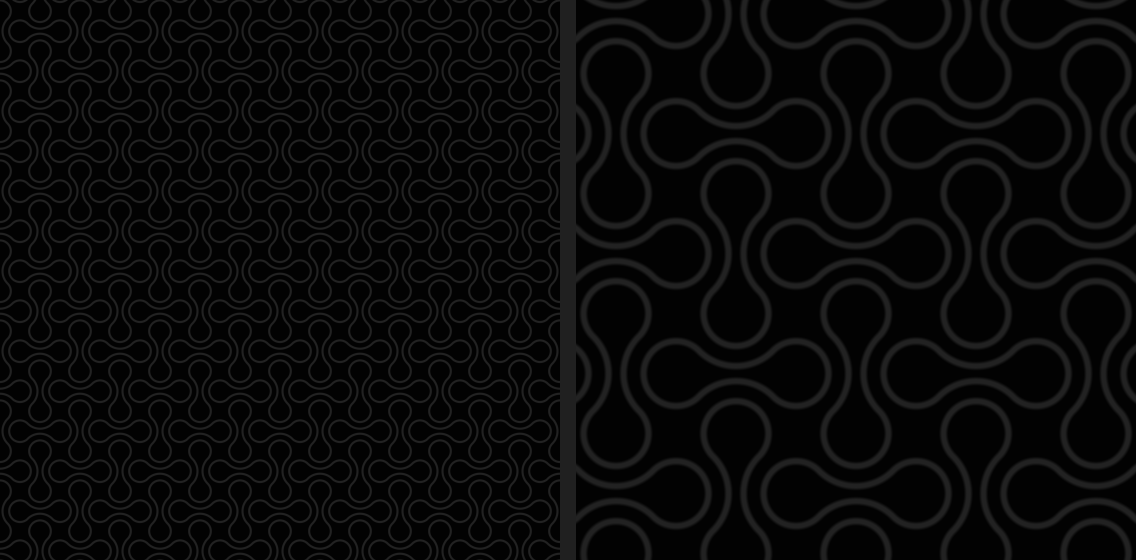
Left: the whole. Right: its middle third, enlarged.
Reproduce this pattern procedurally as a WebGL 2 fragment shader.

```glsl
#version 300 es
precision highp float;
// Interlocking dumbbell outlines, alternately lying and upright, in dark grey on black.
// A checkerboard of cells is folded to one quadrant, where every outline
// is an arc around one of two lobe centres, so all the curves join smoothly.

uniform vec2 u_resolution;
out vec4 fragColor;

const float CELLS = 14.0;          // even, so the checkerboard wraps
const float ROW_SHIFT = 0.22;      // height of the lowest row, in cells
const float LOBE_OFFSET = 0.5;     // lobe centre from dumbbell centre, in cells
const float LOBE_RADIUS = 0.27;
const float LINE_HALF_WIDTH = 0.0265;
const float LINE_SOFTNESS = 0.018;
const vec3 BACKGROUND = vec3(0.006);
const vec3 LINE_COLOR = vec3(0.135);

// Offset from the cell centre, turned a quarter in every other cell
// so that the cell's own dumbbell always lies along x.
vec2 checkerCell(vec2 p) {
    vec2 cell = floor(p + 0.5);
    vec2 local = p - cell;
    return mod(cell.x + cell.y, 2.0) < 0.5 ? local : local.yx;
}

// Distance to the nearest outline within one cell.
float outlineDistance(vec2 local, float offset, float lobeRadius) {
    vec2 q = abs(local);
    // The waist arc touches the lobe on the line between both centres.
    float waistRadius = offset * sqrt(2.0) - lobeRadius;
    float toOwnLobe = length(q - vec2(offset, 0.0));
    float toNeighbourLobe = length(q - vec2(0.0, offset));

    float neighbour = abs(toNeighbourLobe - lobeRadius);
    float own = q.x + q.y < offset
        ? abs(toNeighbourLobe - waistRadius)
        : abs(toOwnLobe - lobeRadius);
    return min(own, neighbour);
}

// Coverage of a line with soft edges.
float softLine(float dist, float halfWidth, float softness) {
    return 1.0 - smoothstep(halfWidth - softness, halfWidth + softness, dist);
}

void main() {
    vec2 uv = gl_FragCoord.xy / u_resolution;
    vec2 local = checkerCell(uv * CELLS - vec2(0.0, ROW_SHIFT));
    float dist = outlineDistance(local, LOBE_OFFSET, LOBE_RADIUS);

    // Keep the edge at least a pixel wide on small canvases.
    float pixel = CELLS / min(u_resolution.x, u_resolution.y);
    float softness = max(LINE_SOFTNESS, 0.65 * pixel);
    float line = softLine(dist, LINE_HALF_WIDTH, softness);
    fragColor = vec4(mix(BACKGROUND, LINE_COLOR, line), 1.0);
}
```
